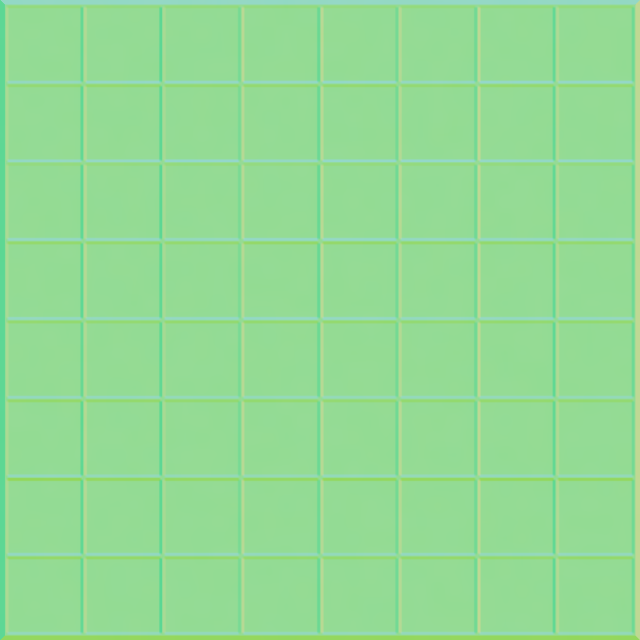
Reproduce this texture map procedurally as a Shadertoy shader.

```glsl
// Tangent-style relief map of a square tile grid with bevelled grooves and a raised rim.
#define TILES 8.0
#define MARGIN 0.008      // rim thickness
#define BEVEL 0.005       // width of one groove wall
#define SOFT 0.0016       // blur of the wall edges
#define JITTER 0.0012     // irregular line placement
#define WEAR 0.2          // strength change between segments
#define TILT 0.21         // colour shift of a full-strength wall
#define GRAIN 0.012       // faint mottling of the tile faces
#define FLAT_COLOR vec3(0.58, 0.86, 0.58)

// Wall strength of each groove line, from the lower left outwards
const float LEFT_WALL[9]  = float[9](1.0, 0.9, 1.0, 0.5, 0.75, 0.6, 0.65, 0.95, 0.65);
const float RIGHT_WALL[9] = float[9](0.4, 0.55, 0.35, 0.65, 0.65, 0.6, 0.8, 0.5, 0.8);
const float LOWER_WALL[9] = float[9](1.0, 0.75, 1.0, 0.7, 0.65, 0.75, 0.4, 0.65, 0.4);
const float UPPER_WALL[9] = float[9](0.7, 0.8, 0.7, 0.75, 0.85, 0.9, 0.95, 0.9, 0.9);

float hash(vec2 p) {
    p = fract(p * vec2(0.1031, 0.1137));
    p += dot(p, p.yx + 33.33);
    return fract((p.x + p.y) * p.x * 47.0);
}

float valueNoise(vec2 p) {
    vec2 i = floor(p), f = fract(p);
    f = f * f * (3.0 - 2.0 * f);
    float low = mix(hash(i), hash(i + vec2(1, 0)), f.x);
    float high = mix(hash(i + vec2(0, 1)), hash(i + vec2(1, 1)), f.x);
    return mix(low, high, f.y);
}

// Signed slope of the groove walls along x and y
vec2 grooveSlope(vec2 uv) {
    float pitch = (1.0 - 2.0 * MARGIN) / TILES;
    vec2 cell = (uv - MARGIN) / pitch;
    vec2 line = clamp(floor(cell + 0.5), 0.0, TILES);
    vec2 shift = vec2(hash(vec2(line.x, 3.0)), hash(vec2(line.y, 8.0))) - 0.5;
    vec2 d = uv - MARGIN - line * pitch - shift * JITTER;
    vec2 dist = abs(d);

    // The outermost walls extend to the canvas border
    vec2 outward = line - 0.5 * TILES;
    vec2 rim = step(0.5 * TILES - 0.5, abs(outward)) * step(0.0, d * outward);
    vec2 fall = 1.0 - smoothstep(BEVEL - SOFT, BEVEL + SOFT, dist);
    vec2 wall = smoothstep(0.0, SOFT, dist) * mix(fall, vec2(1.0), rim);

    // Grooves fade at crossings; rim corners are mitred
    vec2 inner = smoothstep(0.001, 0.006, dist.yx) * (1.0 - rim.yx);
    vec2 mitre = smoothstep(-0.001, 0.001, dist - dist.yx);
    vec2 clear = mix(inner, mix(vec2(1.0), mitre, rim.yx), rim);

    // Strength by line and by segment
    ivec2 k = ivec2(line);
    vec2 strength = vec2(d.x < 0.0 ? LEFT_WALL[k.x] : RIGHT_WALL[k.x],
                         d.y < 0.0 ? LOWER_WALL[k.y] : UPPER_WALL[k.y]);
    vec2 segment = vec2(hash(vec2(line.x, floor(cell.y)) + 17.0),
                        hash(vec2(floor(cell.x), line.y) + 41.0));
    strength *= 1.0 + WEAR * (segment - 0.5) * (1.0 - rim);

    // A weak halo softens the tile edges
    vec2 halo = 0.05 * exp(-dist / 0.008) * (1.0 - rim.yx);
    return sign(d) * strength * (wall * clear + halo * (1.0 - wall));
}

void mainImage(out vec4 fragColor, in vec2 fragCoord) {
    vec2 uv = fragCoord / iResolution.xy;
    vec2 slope = grooveSlope(uv);
    vec2 mottle = vec2(valueNoise(uv * 38.0), valueNoise(uv * 38.0 + 70.0)) - 0.5;

    // Horizontal slope drives red, vertical slope drives blue
    vec3 color = FLAT_COLOR;
    color.rb += TILT * slope + GRAIN * mottle;
    color.g -= 0.015 * min(length(slope), 1.0);
    fragColor = vec4(color, 1.0);
}
```
